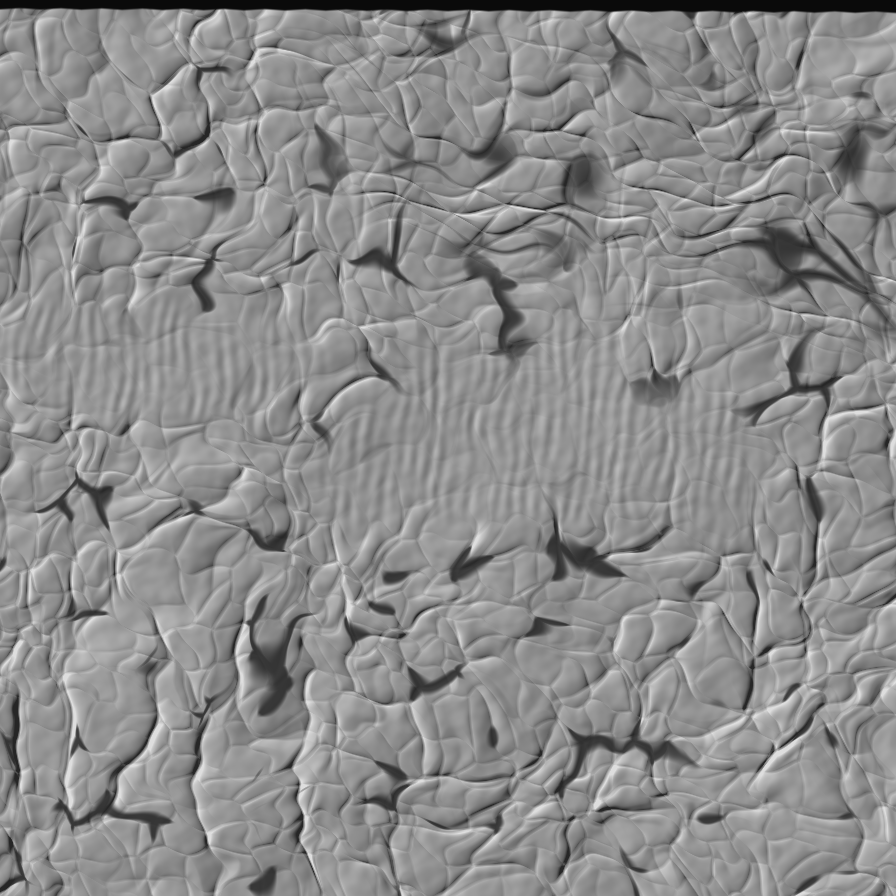
A WebGL 1 fragment shader for this texture:

```glsl
precision highp float;
// Grey, side-lit rough terrain: broken blocks, a rippled field, dark slanting fissures and a black top rim.

uniform vec2 u_resolution;

const vec2 LIGHT_DIR = vec2(-0.8, 0.6);
const float BASE_GREY = 0.575;
const float CRACK_GREY = 0.15;
const float RIM_GREY = 0.04;
const float RELIEF_GAIN = 0.125;
const float SAMPLE_STEP = 0.0022;
const float TAU = 6.2831853;

float hash(vec2 cell) {
  return fract(sin(dot(cell, vec2(127.1, 311.7))) * 43758.545);
}

vec2 hashGradient(vec2 cell) {
  float angle = TAU * hash(cell);
  return vec2(cos(angle), sin(angle));
}

float gradientNoise(vec2 p) {
  vec2 i = floor(p);
  vec2 f = p - i;
  vec2 u = f * f * f * (f * (f * 6.0 - 15.0) + 10.0);
  float a = dot(hashGradient(i), f);
  float b = dot(hashGradient(i + vec2(1.0, 0.0)), f - vec2(1.0, 0.0));
  float c = dot(hashGradient(i + vec2(0.0, 1.0)), f - vec2(0.0, 1.0));
  float d = dot(hashGradient(i + 1.0), f - 1.0);
  return mix(mix(a, b, u.x), mix(c, d, u.x), u.y);
}

// Cellular noise: x = distance to the border, y = random value of the cell.
vec2 cells(vec2 p) {
  vec2 i = floor(p);
  float nearest = 9.0;
  float second = 9.0;
  float value = 0.0;
  for (int y = -1; y <= 1; y++) {
    for (int x = -1; x <= 1; x++) {
      vec2 cell = i + vec2(float(x), float(y));
      vec2 site = cell + 0.1 + 0.8 * vec2(hash(cell + 7.3), hash(cell + 19.6));
      float d = length(p - site);
      second = min(second, max(nearest, d));
      value = d < nearest ? hash(cell + 53.2) : value;
      nearest = min(nearest, d);
    }
  }
  return vec2(second - nearest, value);
}

vec2 rotate(vec2 p, float angle) {
  float c = cos(angle);
  float s = sin(angle);
  return vec2(c * p.x + s * p.y, c * p.y - s * p.x);
}

vec2 warp(vec2 p, float scale, float amount) {
  return p + amount * vec2(gradientNoise(p * scale + 3.7), gradientNoise(p * scale + 41.3));
}

vec2 ruggedSpace(vec2 p) {
  return warp(warp(p, 6.0, 0.055), 23.0, 0.022);
}

vec2 streakSpace(vec2 p) {
  float bend = 0.7 * gradientNoise(p * 4.0 + 8.0);
  vec2 local = warp(p, 14.0, 0.03) - vec2(0.75, 0.85);
  return rotate(local, -0.3 + bend) * vec2(11.0, 34.0);
}

// Rounded lumps separated by narrow valleys.
float plates(vec2 p) {
  float n = gradientNoise(p);
  float a = sqrt(n * n + 0.0016);
  return 2.0 * a / (1.0 + 4.0 * a);
}

// Flat-topped blocks of uneven height with steep flanks.
float blocks(vec2 p) {
  vec2 c = cells(p);
  return (0.25 + 0.85 * c.y) * (1.0 - exp(-5.0 * c.x));
}

float patchMask(vec2 p, vec2 center, vec2 radius, float ragged) {
  return 1.0 - smoothstep(0.75, 1.15, length((p - center) / radius) + ragged);
}

float ripples(vec2 p) {
  float phase = 62.0 * TAU * (p.x - 0.1 * p.y) + 4.5 * gradientNoise(p * vec2(12.0, 15.0));
  return sin(phase) * (0.7 + 1.3 * gradientNoise(p * vec2(34.0, 22.0)));
}

// zones: x = rippled field, y = slanting streaks, z = upright folds
float height(vec2 p, vec3 zones) {
  vec2 q = ruggedSpace(p);
  float broad = 0.05 * plates(q * 6.0);
  float small = 0.0075 * blocks(q * 29.0 + 4.0);
  float lumps = broad + 0.035 * plates(q * 14.0 + 5.0) + 0.022 * blocks(q * 13.0);
  float folds = broad + 0.036 * blocks(q * vec2(12.0, 4.0) + 2.0);
  float streaks = broad + 0.022 * blocks(streakSpace(p));
  float h = mix(mix(lumps, folds, zones.z), streaks, zones.y) + small;
  h *= 1.0 - 0.78 * zones.x;
  h += 0.0018 * zones.x * ripples(p);
  return h + 0.003 * gradientNoise(rotate(p, 0.6) * 64.0);
}

float slopeToLight(vec2 p, vec3 zones) {
  vec2 e = LIGHT_DIR * SAMPLE_STEP;
  return (height(p - e, zones) - height(p + e, zones)) / (2.0 * SAMPLE_STEP);
}

vec3 terrainZones(vec2 p) {
  float ragged = 0.7 * gradientNoise(p * 9.0 + 17.0);
  float field = patchMask(p, vec2(0.61, 0.51), vec2(0.24, 0.12), ragged);
  field = max(field, patchMask(p, vec2(0.17, 0.59), vec2(0.17, 0.07), ragged));
  float band = 1.0 - smoothstep(0.07, 0.16, abs(p.y - mix(0.98, 0.73, p.x)) + 0.07 * ragged);
  band *= smoothstep(0.3, 0.5, p.x);
  float folds = patchMask(p, vec2(0.22, 0.17), vec2(0.22, 0.21), ragged);
  return vec3(field * (1.0 - band), band, folds);
}

// Short tapering cracks: joints between blocks and gaps between streaks
float fissures(vec2 p, vec3 zones) {
  float breakup = smoothstep(0.08, 0.5, gradientNoise(p * 15.0 + 31.0));
  float width = 0.02 + 0.26 * breakup;
  float joints = 1.0 - smoothstep(0.2 * width, width, cells(ruggedSpace(p) * 13.0).x);
  joints *= smoothstep(0.0, 0.35, breakup) * (1.0 - 0.8 * zones.x) * (1.0 - zones.y);
  float gap = smoothstep(-0.08, 0.35, gradientNoise(p * 12.0 + 12.0));
  float streaks = 1.0 - smoothstep(0.05, 0.1 + 0.35 * gap, cells(streakSpace(p)).x);
  return max(joints, streaks * gap * zones.y);
}

void main() {
  vec2 p = gl_FragCoord.xy / u_resolution;
  vec3 zones = terrainZones(p);

  // Relief shading, with deeper shade on flanks turned far from the light
  float slope = slopeToLight(p, zones);
  float grey = BASE_GREY + RELIEF_GAIN * slope - 0.1 * max(-slope - 1.3, 0.0);
  grey += 0.045 * gradientNoise(p * 4.0 + 50.0) - 0.015 * zones.y;
  grey = mix(clamp(grey, 0.15, 0.87), CRACK_GREY, 0.85 * fissures(p, zones));

  // Black rim with a faintly notched lower edge
  float rimEdge = 0.991 - 0.004 * p.x - 0.003 * abs(fract(p.x * 22.0) - 0.5);
  grey = mix(grey, RIM_GREY, smoothstep(rimEdge - 0.0015, rimEdge + 0.0015, p.y));
  gl_FragColor = vec4(vec3(grey), 1.0);
}
```
